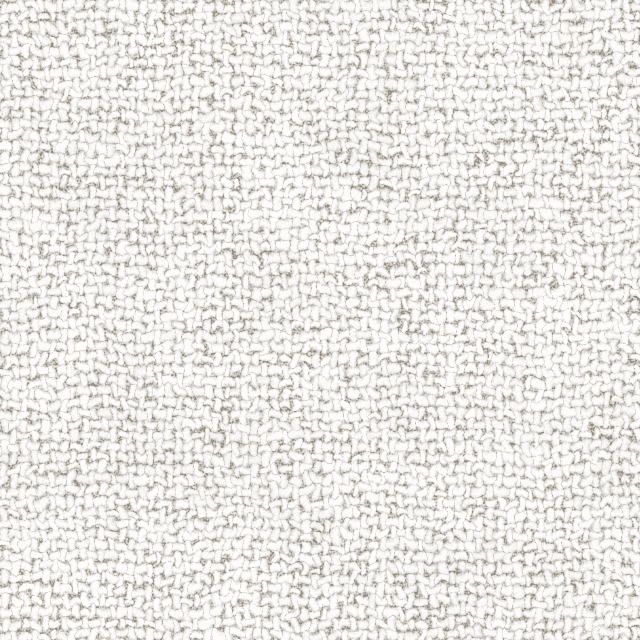
Write a Shadertoy shader that draws this texture.

```glsl
// Off-white boucle linen: a plain weave of plump, uneven yarn loops.
// Each cell holds one slim capsule, alternately lying (weft) or standing (warp);
// the highest capsule wins, and the gaps show a fuzzy, speckled grey-beige ground.

const vec2 THREADS = vec2(66.0, 58.0);          // warp and weft counts per canvas
const vec3 SHADOW = vec3(0.58, 0.55, 0.505);
const vec3 YARN = vec3(0.992, 0.990, 0.984);

vec2 hash2(vec2 p) {
    vec3 q = fract(p.xyx * vec3(0.1031, 0.1030, 0.0973));
    q += dot(q, q.yzx + 33.33);
    return fract((q.xx + q.yz) * q.zy);
}

float gradientAt(vec2 corner, vec2 offset) {
    float angle = 6.2832 * hash2(corner + 71.0).x;
    return dot(vec2(cos(angle), sin(angle)), offset);
}

// Gradient noise, roughly -0.6 to 0.6
float gradientNoise(vec2 p) {
    vec2 i = floor(p), f = p - i;
    vec2 u = f * f * f * (f * (f * 6.0 - 15.0) + 10.0);
    vec2 e = vec2(1.0, 0.0);
    float low = mix(gradientAt(i, f), gradientAt(i + e.xy, f - e.xy), u.x);
    float high = mix(gradientAt(i + e.yx, f - e.yx), gradientAt(i + e.xx, f - e.xx), u.x);
    return mix(low, high, u.y);
}

vec2 noisePair(vec2 p) {
    return vec2(gradientNoise(p), gradientNoise(p + vec2(137.3, 59.7)));
}

vec2 rotate(vec2 p, float angle) {
    float c = cos(angle), s = sin(angle);
    return vec2(c * p.x - s * p.y, s * p.x + c * p.y);
}

// Relative height of a lying capsule: 1 on its axis, 0 at its rim, below 0 outside
float capsuleHeight(vec2 p, float halfLength, float radius) {
    p.x -= clamp(p.x, -halfLength, halfLength);
    return 1.0 - length(p) / radius;
}

// Height of the loop in one weave cell; yarn thickness drifts along each thread
float loopHeight(vec2 p, vec2 cell) {
    vec2 shape = hash2(cell + 11.0);
    vec2 shift = (hash2(cell + 43.0) - 0.5) * 0.24;
    bool isWarp = mod(cell.x + cell.y, 2.0) > 0.5;
    vec2 d = rotate(p - cell - 0.5 - shift, (shape.x - 0.5) * 0.9);
    vec2 along = isWarp ? cell.yx : cell.xy;
    float thread = along.y + (isWarp ? 300.0 : 100.0);
    float slub = 0.12 * gradientNoise(vec2(along.x * 0.21, thread * 7.31))
               + 0.05 * (hash2(vec2(thread, 5.0)).x - 0.5);
    float radius = 0.375 + slub + 0.13 * (shape.y - 0.5);
    float halfLength = (isWarp ? 0.28 : 0.36) + 0.2 * (hash2(cell + 7.0).x - 0.5);
    d = isWarp ? d.yx : d;
    d.y += 0.2 * (shape.y - 0.5) * cos(d.x * 5.0);
    // Uneven lift lets one loop ride over the end of the next
    float lift = 0.16 * (hash2(cell + 23.0).y - 0.5);
    return capsuleHeight(d, halfLength, radius) + lift;
}

// Returns the winning height, its lead over the runner-up and a loop tint
vec3 weave(vec2 p) {
    vec2 base = floor(p);
    float best = -9.0, second = -9.0, tint = 0.0;
    for (int y = -1; y <= 1; y++) {
        for (int x = -1; x <= 1; x++) {
            vec2 cell = base + vec2(x, y);
            float h = loopHeight(p, cell);
            if (h > best) {
                second = best;
                best = h;
                tint = hash2(cell + 89.0).y - 0.5;
            } else {
                second = max(second, h);
            }
        }
    }
    return vec3(best, best - second, tint);
}

void mainImage(out vec4 fragColor, in vec2 fragCoord) {
    vec2 p = fragCoord / iResolution.xy * THREADS;

    // Wandering threads, lumpy loops and fuzzy rims
    vec2 q = p + 0.6 * noisePair(p * 0.13)
               + 0.34 * noisePair(p * 0.75 + 20.0)
               + 0.11 * noisePair(p * 2.3 + 50.0);
    vec3 cloth = weave(q);

    // Creases between touching loops, roughened by loose fibres
    float height = min(cloth.x, cloth.y * 1.3 + 0.01);
    float fibre = gradientNoise(q * 3.3 + 9.0);
    float fuzz = gradientNoise(p * 5.1 + 31.0);
    height += 0.20 * fibre + 0.16 * fuzz;

    // Loose strands crossing the gaps keep them from going flat and dark
    float strands = 0.01 + 0.34 * gradientNoise(p * vec2(2.3, 4.3) + 77.0) + 0.32 * fuzz;
    height = max(height, strands - 0.08);

    // Rounded yarn tone with slight differences between loops and regions
    float tone = 1.03 - 1.03 * exp(-3.7 * max(height + 0.2, 0.0));
    tone += 0.08 * cloth.z + 0.12 * fuzz + 0.05 * gradientNoise(p * 0.09 + 4.0);
    fragColor = vec4(mix(SHADOW, YARN, clamp(tone, 0.0, 1.0)), 1.0);
}
```
